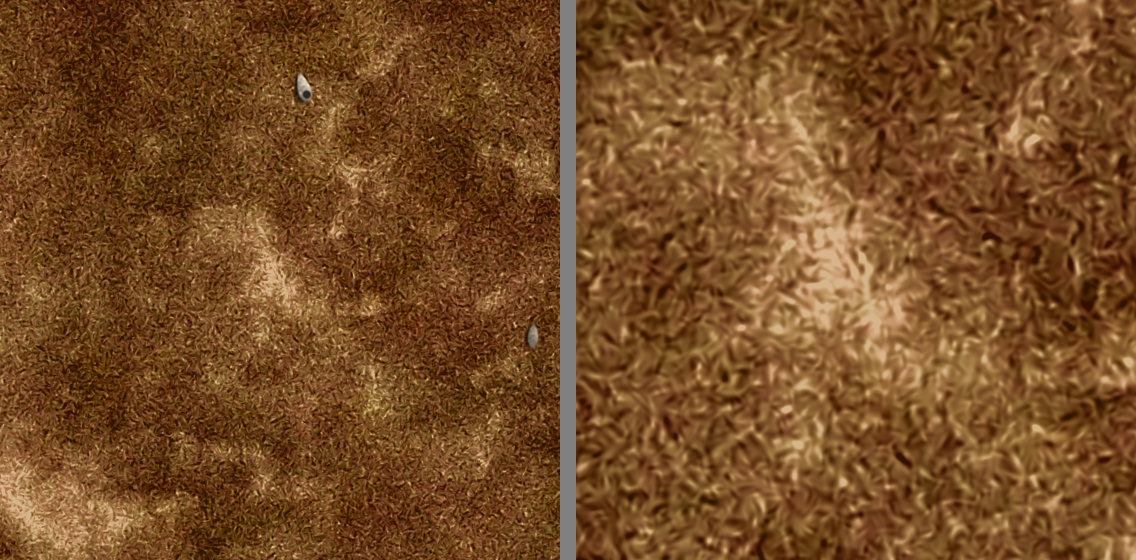
Left, the full canvas; right, a detail of the centre.
This texture is drawn by a WebGL 2 fragment shader. Its source:

```glsl
#version 300 es
precision highp float;
// Dry brown turf of short tangled blades, with pale worn patches and two small pebbles.

#define BLADE_SCALE 76.0
#define BLADE_CONTRAST 1.62
#define BASE_TONE 1.42
#define MOTTLE 3.4
#define CLUMP_SCALE 24.0
#define CLUMP_GAIN 2.6
#define TUFT_SCALE 15.0
#define TUFT_GAIN 3.2
#define WORN_GAIN 2.7
#define HUE_SHIFT 0.12
#define EDGE 0.0022

uniform vec2 u_resolution;
out vec4 outColor;

vec3 hash3(vec2 p) {
    vec3 q = fract(p.xyx * vec3(0.1031, 0.1030, 0.0973));
    q += dot(q, q.yxz + 33.33);
    return fract((q.xxy + q.yzz) * q.zyx);
}

float valueNoise(vec2 p) {
    vec2 cell = floor(p), f = fract(p);
    f = f * f * (3.0 - 2.0 * f);
    float low = mix(hash3(cell).x, hash3(cell + vec2(1, 0)).x, f.x);
    float high = mix(hash3(cell + vec2(0, 1)).x, hash3(cell + vec2(1, 1)).x, f.x);
    return mix(low, high, f.y);
}

float fbm(vec2 p) {
    float sum = 0.0, gain = 0.5;
    for (int i = 0; i < 4; i++) {
        sum += gain * valueNoise(p);
        p = mat2(1.6, 1.2, -1.2, 1.6) * p + 7.3;
        gain *= 0.5;
    }
    return sum / 0.9375;
}

// Dense short strokes, two per cell, each with a lit crest and dark gaps beside it.
float blades(vec2 p, float seed) {
    vec2 cell = floor(p);
    float sum = 0.0;
    for (int y = -1; y <= 1; y++)
    for (int x = -1; x <= 1; x++)
    for (int k = 0; k < 2; k++) {
        vec2 id = cell + vec2(x, y);
        vec3 place = hash3(id + seed + 37.3 * float(k));
        vec3 shape = hash3(id + seed + 91.7 + 53.9 * float(k));
        float angle = place.z * 6.2832;
        vec2 d = p - id - place.xy;
        vec2 axis = vec2(cos(angle), sin(angle));
        float along = dot(d, axis);
        float across = dot(d, vec2(-axis.y, axis.x));
        float envelope = exp(-along * along / 0.19 - across * across / 0.11);
        float pitch = 5.5 + 4.0 * shape.x;
        sum += (0.6 + 0.8 * shape.y) * envelope * cos(pitch * across + 6.2832 * shape.z);
    }
    return sum;
}

float segmentDistance(vec2 p, vec2 a, vec2 b) {
    vec2 ab = b - a;
    return length(p - a - ab * clamp(dot(p - a, ab) / dot(ab, ab), 0.0, 1.0));
}

// Blend through six earth tones, index 0 to 5, with deep shade below and bleached straw above.
vec3 earthRamp(float tone) {
    vec3 tones[7] = vec3[7](vec3(0.29, 0.13, 0.02), vec3(0.37, 0.20, 0.06),
        vec3(0.45, 0.28, 0.13), vec3(0.53, 0.36, 0.19), vec3(0.62, 0.45, 0.25),
        vec3(0.75, 0.58, 0.39), vec3(0.84, 0.71, 0.54));
    vec3 color = vec3(0.19, 0.07, 0.005);
    for (int i = 0; i < 7; i++)
        color = mix(color, tones[i], clamp(tone - float(i) + 1.0, 0.0, 1.0));
    return color;
}

// Tapered stone with a shadow on its left and a dark hollow near its foot.
vec3 pebble(vec3 ground, vec2 p, vec2 size, float tilt, vec3 stone, float hollowDepth) {
    float c = cos(tilt), s = sin(tilt);
    p = vec2(c * p.x + s * p.y, c * p.y - s * p.x);
    float taper = 1.0 - 0.4 * hollowDepth * clamp(p.y / size.y, -1.0, 1.0);
    vec2 q = p / (size * vec2(taper, 1.0));
    float shadow = length(q + vec2(0.55, 0.05)) - 1.0;
    ground = mix(ground, vec3(0.10, 0.06, 0.03), 0.8 * smoothstep(0.3, -0.2, shadow));
    float body = (length(q) - 1.0) * size.x;
    float hollow = length((q - vec2(0.1, -0.6)) / vec2(0.5, 0.28)) - 1.0;
    vec3 color = stone * (0.9 + 0.2 * q.x + 0.3 * (valueNoise(p * 220.0) - 0.5));
    color = mix(color, stone * 0.2, hollowDepth * smoothstep(0.5, -0.3, hollow));
    return mix(ground, color, smoothstep(EDGE, -EDGE, body));
}

void main() {
    vec2 uv = gl_FragCoord.xy / u_resolution.y;

    // Worn ground: ragged corner and centre areas, plus scattered pale tufts
    vec2 warp = vec2(fbm(uv * 13.0), fbm(uv * 13.0 + 31.0)) - 0.5;
    vec2 ragged = uv + 0.15 * warp;
    float corner = smoothstep(0.17, 0.01, segmentDistance(ragged, vec2(0.02, 0.13), vec2(0.17, 0.04)));
    float centre = smoothstep(0.085, 0.0, segmentDistance(ragged, vec2(0.39, 0.59), vec2(0.54, 0.47)));
    float upper = smoothstep(0.06, 0.0, segmentDistance(ragged, vec2(0.59, 0.80), vec2(0.54, 0.72)));
    float worn = corner * 1.2 + 0.85 * centre + 0.8 * upper;
    worn *= 0.35 + 1.3 * fbm(uv * 30.0 + 13.0);
    float tufts = smoothstep(0.54, 0.86, fbm(uv * TUFT_SCALE + 5.0))
        * smoothstep(0.35, 0.62, fbm(uv * 4.0 + 17.0));

    // Blade grain at three sizes over clumps and broad mottling
    float grain = blades(uv * BLADE_SCALE, 3.0) + 0.5 * blades(uv * BLADE_SCALE * 0.62, 23.0)
        + 0.65 * blades(uv * BLADE_SCALE * 1.55, 57.0);
    float clumps = fbm(uv * CLUMP_SCALE + 61.0) - 0.5;
    float tone = BASE_TONE + MOTTLE * (fbm(uv * 6.0 + 43.0) - 0.5) + CLUMP_GAIN * clumps;
    tone += WORN_GAIN * worn + TUFT_GAIN * tufts;
    tone += BLADE_CONTRAST * grain * (1.0 - 0.25 * min(worn, 1.0));
    vec3 color = earthRamp(tone);

    // Drift between rusty and olive, from broad areas down to single blades
    float hue = 0.7 * (fbm(uv * 7.0 + 71.0) - 0.5) + 0.5 * (valueNoise(uv * 85.0) - 0.5);
    color += HUE_SHIFT * hue * vec3(0.45, -0.35, 0.25);
    color.b -= 0.10 * max(fbm(uv * 11.0 + 83.0) - 0.52, 0.0) * (1.0 - min(worn, 1.0));

    color = pebble(color, uv - vec2(0.542, 0.845), vec2(0.011, 0.025), 0.3, vec3(0.82, 0.76, 0.68), 1.0);
    color = pebble(color, uv - vec2(0.952, 0.400), vec2(0.009, 0.019), -0.05, vec3(0.64, 0.57, 0.50), 0.25);
    outColor = vec4(clamp(color, 0.0, 1.0), 1.0);
}
```
